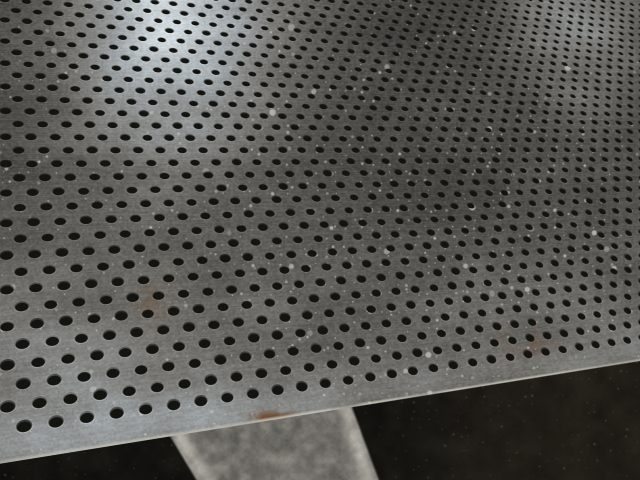
A WebGL 1 fragment shader for this texture:

```glsl
precision highp float;
// Perforated steel sheet in perspective, with staggered holes, pale specks and rust above a dark floor.
uniform vec2 u_resolution;

const vec3 SHADOW = vec3(0.075, 0.073, 0.062);
const vec3 WARM_STEEL = vec3(1.02, 1.0, 0.95);
const vec3 COOL_STEEL = vec3(0.96, 1.0, 1.02);
const vec3 SPECK = vec3(0.76, 0.77, 0.75);
const vec3 RUST = vec3(0.42, 0.27, 0.15);
const float HOLE_RADIUS = 0.245;
const float EDGE_ROW = -1.5;

float hash(vec2 p) {
  return fract(sin(dot(p, vec2(127.1, 311.7))) * 43758.545);
}

float noise(vec2 p) {
  vec2 i = floor(p), f = fract(p);
  f = f * f * (3.0 - 2.0 * f);
  return mix(mix(hash(i), hash(i + vec2(1.0, 0.0)), f.x),
             mix(hash(i + vec2(0.0, 1.0)), hash(i + 1.0), f.x), f.y);
}

float fbm(vec2 p) {
  float sum = 0.0, gain = 0.5;
  for (int i = 0; i < 4; i++) {
    sum += gain * noise(p);
    p = p * 2.1 + 7.3;
    gain *= 0.5;
  }
  return sum;
}

float glow(vec2 p, vec2 centre, vec2 size) {
  vec2 d = (p - centre) / size;
  return exp(-dot(d, d));
}

// Coverage of a shape whose signed distance is d.
float cover(float d, float blur) {
  return 1.0 - smoothstep(-blur, blur, d);
}

// Perspective depth, falling to the upper right.
float depth(vec2 p) {
  return 1.0 - dot(p, vec2(0.1935, 0.38));
}

// Sheet position measured in hole columns and rows.
vec2 sheetPosition(vec2 p) {
  return vec2((p.x + 0.02 * p.y) * 14.77, (p.y - 0.143 * p.x) * 21.74) / depth(p);
}

// Randomly sized dots, at most one in each cell.
float specks(vec2 p, float cells, float density, float pixel) {
  vec2 g = p * cells, id = floor(g);
  float radius = mix(0.05, 0.17, pow(hash(id + 3.1), 3.0));
  vec2 centre = 0.25 + 0.5 * vec2(hash(id + 5.7), hash(id + 9.2));
  float d = length(fract(g) - centre) - radius;
  return step(hash(id), density) * cover(d, pixel * cells) * mix(0.4, 1.0, hash(id + 1.3));
}

// Broad reflections on the metal.
float reflection(vec2 p, float row) {
  float light = 0.29 + 0.52 * glow(p, vec2(0.36, 0.98), vec2(0.21, 0.30));
  light += 0.24 * glow(p, vec2(0.12, 0.15), vec2(0.65, 0.33));
  light += 0.24 * glow(p, vec2(1.21, 1.0), vec2(0.14, 0.24));
  light += 0.12 * glow(p, vec2(1.25, 0.32), vec2(0.4, 0.16));
  return light + 0.09 * exp(-pow((row + 1.0) / 1.6, 2.0));
}

vec3 steelColor(vec2 p, vec2 sheet, float pixel) {
  float light = reflection(p, sheet.y);
  light *= 0.82 + 0.34 * fbm(p * vec2(9.0, 14.0));
  light += 0.07 * (noise(p * 230.0) - 0.5) + 0.05 * (noise(sheet * vec2(2.0, 14.0)) - 0.5);
  vec3 color = light * mix(WARM_STEEL, COOL_STEEL, smoothstep(0.35, 0.7, light));
  float rust = glow(p, vec2(0.57, 0.13), vec2(0.05, 0.012)) + glow(p, vec2(0.47, 0.108), vec2(0.025, 0.008));
  rust += 0.35 * glow(p, vec2(0.32, 0.37), vec2(0.03, 0.04)) + 0.3 * glow(p, vec2(1.1, 0.28), vec2(0.05, 0.03));
  color = mix(color, RUST, clamp(rust * smoothstep(0.3, 0.65, fbm(p * 60.0)), 0.0, 0.8));
  float density = 0.12 + 0.5 * glow(p, vec2(0.85, 0.5), vec2(0.45, 0.32));
  float dots = max(specks(p, 24.0, density * 0.7, pixel), specks(p + 0.37, 52.0, density, pixel));
  return mix(color, SPECK, 0.8 * dots);
}

// Dark opening, lit far wall and thin bright near rim.
vec3 addHole(vec3 color, vec2 sheet, float blur) {
  float row = floor(sheet.y + 0.5);
  float u = sheet.x + 0.5 * mod(row, 2.0);
  float column = floor(u + 0.5);
  vec2 p = vec2(u - column, (sheet.y - row) * 0.87);
  float d = length(p) - HOLE_RADIUS;
  float present = step(-0.5, sheet.y);
  float side = smoothstep(0.0, -0.2, p.y);
  float rim = cover(abs(d - 0.02) - 0.02, blur) * (0.15 + 0.4 * side);
  color = mix(color, color * 1.25 + 0.08, rim * present);
  vec3 wall = color * mix(0.4, 1.05, hash(vec2(column, row)));
  float opening = cover(length(p + vec2(0.0, 0.06)) - 0.225, blur);
  return mix(color, mix(wall, SHADOW, opening), cover(d, blur) * present);
}

// Gritty floor and a worn support bar.
vec3 floorColor(vec2 p, float pixel) {
  vec3 color = SHADOW * (0.6 + 0.9 * fbm(p * 28.0)) + vec3(0.05, 0.04, 0.03) * smoothstep(0.7, 1.1, p.x);
  color += 0.12 * specks(p, 60.0, 0.3, pixel);
  float left = 0.373 + (0.06 - p.y) * 0.6 - p.x;
  float right = p.x - 0.745 - (0.12 - p.y) * 0.37;
  float bar = max(left, right);
  float tone = 0.3 + 0.3 * fbm(p * 45.0) + 0.18 * smoothstep(0.03, 0.0, abs(bar + 0.018));
  return mix(color, tone * WARM_STEEL, cover(bar, pixel * 2.0));
}

void main() {
  vec2 p = gl_FragCoord.xy / u_resolution.y;
  float pixel = 1.0 / u_resolution.y;
  vec2 local = p - vec2(0.0503, 0.1128);
  float w = depth(local);
  vec2 sheet = sheetPosition(local);
  float blur = 14.0 * pixel / (w * w);

  vec3 color = addHole(steelColor(p, sheet, pixel), sheet, blur);
  // Polished front lip.
  float lip = smoothstep(0.2, 0.04, sheet.y - EDGE_ROW);
  color = mix(color, vec3(0.78, 0.77, 0.72), lip * (0.45 + 0.5 * noise(p * vec2(18.0, 6.0))));
  color = mix(floorColor(p, pixel), color, cover(EDGE_ROW - sheet.y, blur));
  gl_FragColor = vec4(clamp(color, 0.0, 1.0), 1.0);
}
```
